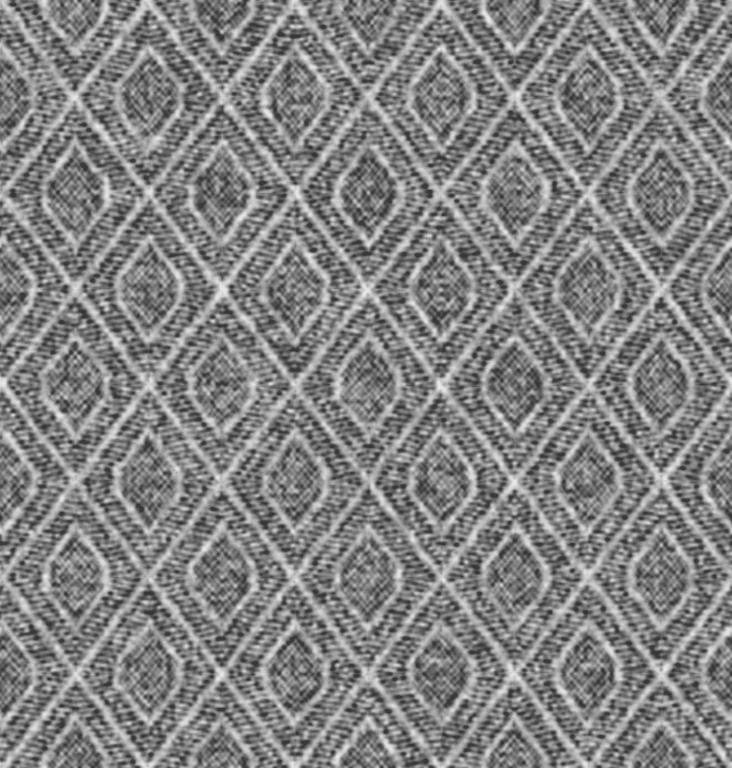
Write a WebGL 1 fragment shader that draws this pattern.

```glsl
precision highp float;
// Grey woven diamond cloth: a lattice of pale diagonal ridges, each cell holding
// a smaller diamond with blunted sides. Cells come from two interleaved fract grids,
// threads from mirrored cosines, and wear from value noise that wraps at the edges.

uniform vec2 u_resolution;

const float TAU = 6.2831853;
const vec2 REPEATS = vec2(5.0, 4.0);         // whole repeats across and down
const vec2 ORIGIN = vec2(0.016, -0.008);     // lattice shift, in repeats
const vec2 THREADS = vec2(22.0, 30.0);       // threads in one repeat
const vec2 GRAIN_CELLS = vec2(165.0, 172.0); // fine yarn noise, whole cells per canvas
const vec2 SLUB_CELLS = vec2(95.0, 120.0);   // broader yarn noise
const float LATTICE_RADIUS = 0.5;            // diamond radii, in repeats
const float STRIP_RADIUS = 0.392;
const float INNER_RADIUS = 0.268;
const float SIDE_CUT = 0.058;                // blunting of the inner side corners
const float LATTICE_WIDTH = 0.034;
const float INNER_WIDTH = 0.030;
const float STRIP_WIDTH = 0.034;
const float NODE_SIZE = 0.040;
const float BASE_GREY = 0.475;
const float LINE_GREY = 0.76;
const float WEAVE_DEPTH = 0.115;
const float GRAIN_DEPTH = 0.42;
const float SLUB_DEPTH = 0.14;
const float GROOVE_DEPTH = 0.12;
const vec2 GREY_RANGE = vec2(0.22, 0.90);

float hash(vec2 p) {
  vec3 h = fract(vec3(p.xyx) * 0.1031);
  h += dot(h, h.yzx + 33.33);
  return fract((h.x + h.y) * h.z);
}

// Value noise, -0.5 to 0.5, repeating once per canvas.
float wrapNoise(vec2 uv, vec2 cells, float seed) {
  vec2 g = uv * cells;
  vec2 i = floor(g);
  vec2 f = fract(g);
  f = f * f * (3.0 - 2.0 * f);
  vec2 a = mod(i, cells) + seed;
  vec2 b = mod(i + 1.0, cells) + seed;
  float low = mix(hash(a), hash(vec2(b.x, a.y)), f.x);
  float high = mix(hash(vec2(a.x, b.y)), hash(b), f.x);
  return mix(low, high, f.y) - 0.5;
}

float bump(float t) {
  return exp(-t * t);
}

// Dark grooves on both flanks of a ridge.
float groove(float t) {
  return bump((abs(t) - 1.9) * 1.4);
}

// Offset from the centre of the nearest diamond.
vec2 diamondCell(vec2 p) {
  vec2 a = fract(p + vec2(0.5, 0.0)) - 0.5;
  vec2 b = fract(p + vec2(0.0, 0.5)) - 0.5;
  return abs(a.x) + abs(a.y) < abs(b.x) + abs(b.y) ? a : b;
}

// Slightly slanted rungs in the bands, rings of dots in the heart.
float weave(vec2 m, float heart) {
  vec2 t = m * THREADS * TAU;
  float rungs = cos(t.y - 0.2 * t.x) * (0.75 + 0.25 * cos(0.5 * (t.x + t.y)))
              + 0.25 * cos(0.7 * t.x - 0.4 * t.y);
  float dots = 0.65 * cos(t.x) * cos(0.8 * t.y) + 0.45 * cos(0.6 * (t.x + t.y));
  return mix(rungs, dots, heart);
}

void main() {
  vec2 uv = gl_FragCoord.xy / u_resolution;

  // Yarn irregularity
  float grain = wrapNoise(uv, GRAIN_CELLS, 3.0);
  float slub = wrapNoise(uv, SLUB_CELLS, 17.0);
  float wear = wrapNoise(uv, REPEATS * 12.0, 41.0);
  vec2 wobble = vec2(wrapNoise(uv, REPEATS * 8.0, 59.0),
                     wrapNoise(uv, REPEATS * 8.0, 83.0)) * 0.014;

  // Diamond distances
  vec2 m = abs(diamondCell(uv * REPEATS - ORIGIN + wobble));
  float radius = m.x + m.y;
  float blunt = max(radius, m.x + SIDE_CUT);
  float latticeT = (radius - LATTICE_RADIUS) / LATTICE_WIDTH;
  float innerT = (blunt - INNER_RADIUS) / INNER_WIDTH;
  float heart = 1.0 - smoothstep(-1.5, 0.0, innerT);

  // Threads and bands
  float grey = BASE_GREY + WEAVE_DEPTH * weave(m, heart);
  grey += GRAIN_DEPTH * grain + SLUB_DEPTH * slub;
  grey += 0.05 * bump((radius - STRIP_RADIUS) / STRIP_WIDTH);
  grey -= GROOVE_DEPTH * (groove(latticeT) + 0.8 * groove(innerT));

  // Pale ridges, worn unevenly
  float lineGrey = LINE_GREY + 0.10 * wear + 0.24 * grain + 0.08 * slub;
  float ridge = max(0.95 * bump(latticeT), (0.90 + 0.2 * wear) * bump(innerT));
  grey = mix(grey, lineGrey, ridge);

  // Bright knots where the ridges cross
  float knot = min(length(m - vec2(0.5, 0.0)), length(m - vec2(0.0, 0.5)));
  grey += 0.08 * bump(knot / NODE_SIZE);

  gl_FragColor = vec4(vec3(clamp(grey, GREY_RANGE.x, GREY_RANGE.y)), 1.0);
}
```
